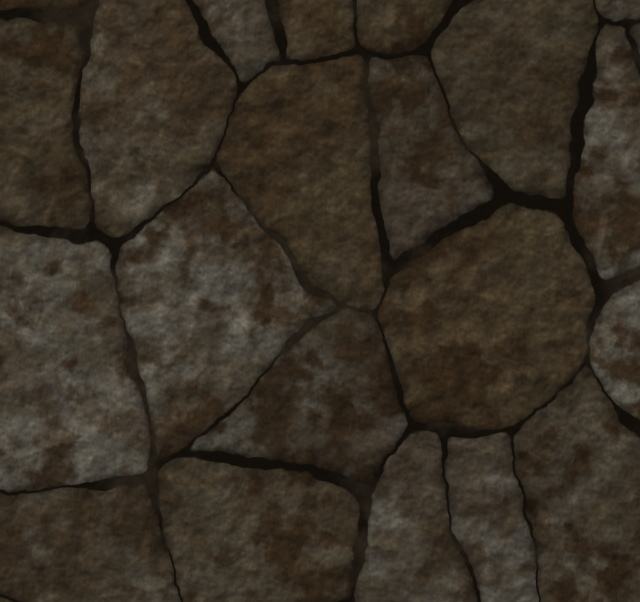
Reproduce this texture procedurally as a WebGL 2 fragment shader.

```glsl
#version 300 es
precision highp float;
// Dim rubble wall: large angular weathered stones separated by thin, ragged dark joints.

uniform vec2 u_resolution;
out vec4 fragColor;

const vec2 GRID = vec2(3.5, 2.7);
const vec2 LIGHT = vec2(-0.5, 0.866);
const vec3 CREVICE = vec3(0.068, 0.052, 0.034);
const vec3 MORTAR = vec3(0.140, 0.116, 0.088);
const vec3 TAUPE = vec3(0.240, 0.212, 0.172);
const vec3 PALE = vec3(0.298, 0.282, 0.250);
const vec3 OCHRE = vec3(0.212, 0.172, 0.112);
const vec3 RUST = vec3(0.168, 0.122, 0.076);

float hash(vec2 p) {
    return fract(sin(dot(p, vec2(127.1, 311.7))) * 43758.5453);
}

vec2 hash2(vec2 p) {
    return vec2(hash(p), hash(p + vec2(37.2, 11.9)));
}

float noise(vec2 p) {
    vec2 i = floor(p);
    vec2 f = fract(p);
    f = f * f * (3.0 - 2.0 * f);
    return mix(mix(hash(i), hash(i + vec2(1, 0)), f.x),
               mix(hash(i + vec2(0, 1)), hash(i + vec2(1, 1)), f.x), f.y);
}

float fbm(vec2 p) {
    float sum = 0.0;
    float amp = 0.5;
    for (int i = 0; i < 5; i++) {
        sum += amp * noise(p);
        p = mat2(1.6, 1.2, -1.2, 1.6) * p + 7.3;
        amp *= 0.5;
    }
    return sum;
}

float smoothMin(float a, float b, float k) {
    float h = max(k - abs(a - b), 0.0) / k;
    return min(a, b) - 0.25 * k * h * h;
}

// Each cell holds one stone centre; some hold a second that makes smaller stones.
int centreCount(vec2 cell) {
    return hash(cell + 5.7) < 0.32 ? 2 : 1;
}

vec2 centre(vec2 cell, int k) {
    return cell + 0.5 + 0.85 * (hash2(cell + float(k) * 17.3 + 3.1) - 0.5);
}

// Returns distance to the joint, direction towards it, and a stone seed.
vec4 stoneField(vec2 p) {
    vec2 q = p * GRID;
    vec2 home = floor(q);
    vec2 nearest = vec2(0.0);
    float best = 1e3;
    for (int n = 0; n < 25; n++) {
        vec2 cell = home + vec2(n % 5 - 2, n / 5 - 2);
        for (int k = 0; k < centreCount(cell); k++) {
            vec2 r = centre(cell, k) - q;
            if (dot(r, r) < best) {
                best = dot(r, r);
                nearest = r;
            }
        }
    }
    float edge = 1.0;
    float closest = 1.0;
    vec2 outward = vec2(0.0, 1.0);
    for (int n = 0; n < 25; n++) {
        vec2 cell = home + vec2(n % 5 - 2, n / 5 - 2);
        for (int k = 0; k < centreCount(cell); k++) {
            vec2 r = centre(cell, k) - q;
            vec2 gap = r - nearest;
            if (dot(gap, gap) > 1e-5) {
                vec2 normal = normalize(gap);
                float d = dot(0.5 * (r + nearest), normal) / 3.1;
                edge = smoothMin(edge, d, 0.014);
                if (d < closest) {
                    closest = d;
                    outward = normal;
                }
            }
        }
    }
    vec2 id = floor((q + nearest) * 64.0 + 0.5);
    return vec4(edge, outward, hash(id));
}

// Broken ledges, lumps and grit
float relief(vec2 p) {
    float ledges = abs(2.0 * fbm(p * vec2(8.0, 11.0)) - 1.0);
    return 0.55 * fbm(p * 26.0) + 0.22 * fbm(p * 70.0) - 0.5 * ledges;
}

vec3 stoneColour(vec2 p, float seed) {
    vec2 s = p + seed * 19.0;
    s += 0.03 * vec2(fbm(s * 14.0), fbm(s * 14.0 + 9.0));
    float kind = fract(seed * 7.31);
    float blotch = 0.55 * fbm(s * 7.0) + 0.45 * fbm(s * 27.0 + 2.0);
    vec3 colour = mix(TAUPE, PALE, smoothstep(0.42, 0.60, blotch + 0.12 * (kind - 0.5)));
    float warmth = smoothstep(0.5, 0.95, fract(seed * 3.7) + 0.25 * p.y);
    colour = mix(colour, OCHRE, 0.7 * warmth);
    float stain = smoothstep(0.44, 0.60, 0.55 * fbm(s * 9.0 + 4.0) + 0.45 * fbm(s * 34.0));
    colour = mix(colour, RUST, stain * (0.5 + 0.4 * fract(seed * 5.9)));
    float flecks = fbm(s * 55.0) - 0.48;
    return colour * (1.0 + 0.55 * flecks) * (0.94 + 0.14 * kind);
}

void main() {
    vec2 p = gl_FragCoord.xy / u_resolution.x;

    // Chipped outlines
    vec2 warp = vec2(fbm(p * 8.0), fbm(p * 8.0 + 31.0)) - 0.5;
    vec2 chips = vec2(fbm(p * 32.0), fbm(p * 32.0 + 17.0)) - 0.5;
    vec4 stone = stoneField(p + 0.055 * warp + 0.012 * chips + 2.0);

    // Rough face with light from above
    vec2 s = p + stone.w * 13.0;
    float slope = relief(s) - relief(s + 0.005 * LIGHT);
    float width = 0.0015 + 0.0075 * smoothstep(0.25, 0.8, noise(p * 11.0));
    float rim = stone.x - width;
    float bevel = dot(stone.yz, LIGHT) * exp(-max(rim, 0.0) / 0.010);
    float shade = 1.0 + clamp(2.2 * slope, -0.38, 0.32) + 0.14 * bevel;
    shade *= 1.0 - 0.30 * exp(-max(rim, 0.0) / 0.007);
    vec3 face = stoneColour(p, stone.w) * shade;

    // Dark joints, partly filled with mortar
    float filled = smoothstep(0.44, 0.62, fbm(p * 10.0 + 50.0));
    vec3 joint = mix(CREVICE, MORTAR * (0.7 + 0.6 * fbm(p * 60.0)), filled);
    vec3 colour = mix(joint, face, smoothstep(-0.0015, 0.002, rim));

    // Fine grain
    colour *= 0.93 + 0.14 * noise(p * 190.0);
    fragColor = vec4(colour, 1.0);
}
```
